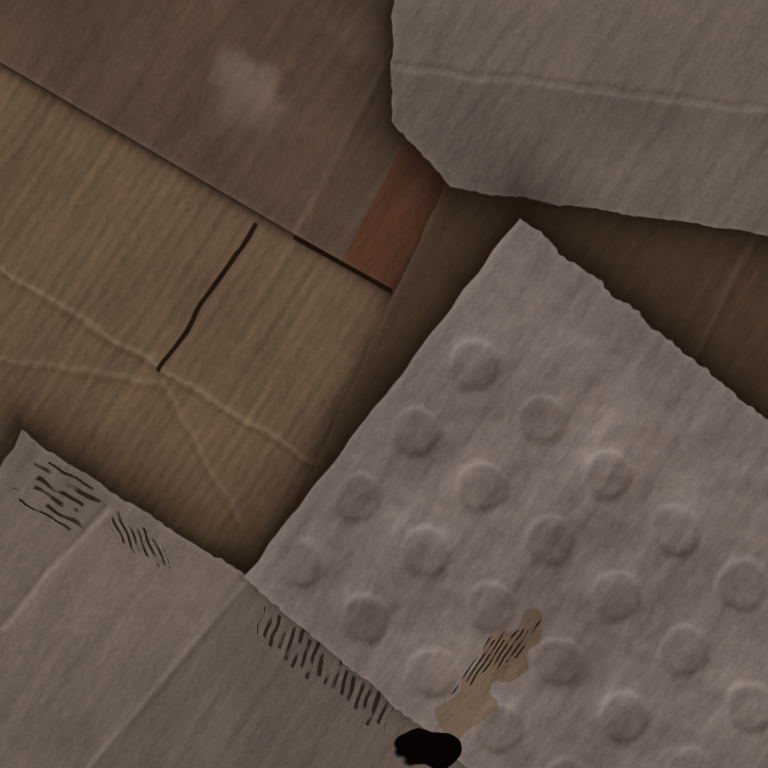
Reproduce this texture procedurally as a Shadertoy shader.

```glsl
// Overlapping worn cardboard: brown flats, grey box, torn liner, dimpled sheet.
// Sheets are intersected half-planes laid with contact shadows;
// gradient noise gives fibres, stains and ragged edges.
const vec3 BROWN = vec3(.285, .22, .167);
const vec3 WORN = vec3(.315, .25, .205);
const vec3 TAN = vec3(.385, .308, .238);
const vec3 RUST = vec3(.32, .205, .15);
const vec3 GREY = vec3(.405, .353, .319);
const vec3 PALE = vec3(.435, .385, .36);
const vec3 SHADOW = vec3(.075, .045, .022);
const float EDGE = .0016;
const float RADIUS = .031;
const float FLUTE_GAP = .0125;
const vec2 ORIGIN = vec2(.618, .525);
const mat2 LATTICE = mat2(.0872, -.0716, -.0768, -.086);
const vec2 GRAIN = vec2(.55, .835);
const vec2 SLOPE = vec2(.863, -.505);
const vec2 LIGHT = vec2(-.35, .94);

vec2 hash2(vec2 p) {
  vec3 q = fract(p.xyx * vec3(.1031, .103, .0973));
  q += dot(q, q.yzx + 33.33);
  return fract((q.xx + q.yz) * q.zy);
}
float noise(vec2 p) {
  vec2 i = floor(p), f = p - i, u = f * f * (3. - 2. * f);
  float sum = 0.;
  for (int k = 0; k < 4; k++) {
    vec2 c = vec2(k & 1, k >> 1), w = mix(1. - u, u, c);
    sum += w.x * w.y * dot(hash2(i + c) * 2. - 1., f - c);
  }
  return 1.4 * sum;
}
float fbm(vec2 p) {
  float sum = 0., amp = .6;
  for (int i = 0; i < 4; i++) { sum += amp * noise(p); p = p * 2.03 + 17.; amp *= .5; }
  return sum;
}
float fill(float d) { return smoothstep(-EDGE, EDGE, d); }

// Signed distance to the line xy to zw, positive on its right
float side(vec2 p, vec4 l) {
  vec2 d = normalize(l.zw - l.xy);
  return dot(p - l.xy, vec2(d.y, -d.x));
}
float segment(vec2 p, vec4 l) {
  vec2 d = l.zw - l.xy, v = p - l.xy;
  return length(v - d * clamp(dot(v, d) / dot(d, d), 0., 1.));
}
// Fold, bright on its left and dark on its right
float crease(vec2 p, vec4 l) {
  float d = segment(p, l) / .006;
  return 2. * clamp(.2 - side(p, l) / .006, -1., 1.) * exp(-d * d);
}
vec3 paper(vec3 base, vec2 p) {
  vec2 q = vec2(dot(p, GRAIN), dot(p, vec2(-GRAIN.y, GRAIN.x)));
  float tone = .16 * fbm(p * 6.) + .1 * noise(q * vec2(7, 75));
  return base * (1. + tone + .07 * noise(q * vec2(60, 170)) + .05 * noise(p * 210.));
}
// Lays a sheet with inside distance d, shadowing what is below
vec3 lay(vec3 under, vec3 sheet, float d, float spread, float depth) {
  under = mix(under, SHADOW, depth * exp(min(d, 0.) / spread));
  return mix(under, sheet + .035 * exp(-d * d / 3e-5), fill(d));
}
// Row of torn flutes: broken dark dashes
float flutes(vec2 p, vec2 centre, vec2 along, vec2 across, vec2 size) {
  vec2 q = inverse(mat2(along, across)) * (p - centre) + .004 * noise(p * 45.);
  float x = q.x / FLUTE_GAP, reach = size.y * (.5 + .5 * hash2(vec2(floor(x), 7)).x);
  float dash = 1. - smoothstep(.1, .3, abs(fract(x) - .5));
  dash *= fill(reach - abs(q.y)) * step(abs(q.x), size.x);
  return .7 * dash * smoothstep(-.35, .1, noise(p * 50.));
}

vec3 brownFlats(vec2 p, vec2 r) {
  vec3 col = paper(TAN, p);
  col *= 1. + .035 * sin(dot(p, vec2(GRAIN.y, -GRAIN.x)) * 420. + 2. * noise(p * 12.));
  col += .05 * crease(r, vec4(0, .648, .41, .395)) + .035 * crease(r, vec4(0, .53, .2, .5));
  col += .03 * crease(r, vec4(.21, .5, .31, .32));
  // Worn flat with pale scuffs and a rust patch
  vec2 scuff = (p - vec2(.33, .93)) / vec2(.13, .1);
  vec3 worn = paper(WORN, p) + .12 * exp(-dot(scuff, scuff)) * smoothstep(-.1, .5, fbm(p * 11.));
  worn = mix(worn, paper(RUST, p), fill(side(p, vec4(.456, .681, .521, .805))));
  worn += .03 * crease(r, vec4(.39, .7, .51, .93));
  col = lay(col, worn, side(p, vec4(.508, .622, 0, .919)), .007, .8);
  // Dark slits
  float slit = min(segment(r, vec4(.332, .707, .208, .518)), segment(p, vec4(.385, .69, .508, .622)));
  col = mix(col, SHADOW, .85 * fill(.003 - slit));
  // Strip under the dimpled sheet
  vec3 strip = paper(BROWN, p) + .03 * crease(r, vec4(.9, .52, 1, .72));
  return lay(col, strip, side(r, vec4(.41, .395, .58, .76)), .012, .4);
}

vec3 tornLiner(vec2 p, vec2 r) {
  vec4 fold = vec4(.319, .238, .117, 0);
  vec3 col = paper(GREY, p) * mix(.91, 1., fill(side(p, fold)));
  col += .03 * crease(p, fold.zwxy) + .05 * crease(r, vec4(.137, .336, 0, .185));
  float marks = flutes(p, vec2(.18, .297), SLOPE, LIGHT, vec2(.042, .03));
  marks += flutes(p, vec2(.423, .13), vec2(.8, -.6), vec2(.3, .95), vec2(.105, .027));
  marks += flutes(p, vec2(.075, .355), GRAIN, SLOPE, vec2(.032, .055));
  return mix(col, SHADOW, min(marks, 1.));
}

vec3 dimpledSheet(vec2 p, vec2 r, float d) {
  float relief = fbm(p * 9.) - fbm((p + LIGHT * .014) * 9.);
  vec3 col = paper(PALE, p) + .16 * relief * smoothstep(0., .08, d);
  // Round dimples on a skewed lattice
  vec2 cell = round(inverse(LATTICE) * (p - ORIGIN));
  vec2 v = r - ORIGIN - LATTICE * cell;
  float dist = length(v), rim = (dist - RADIUS) / .0055, lit = dot(v, LIGHT) / max(dist, .001);
  float dimple = lit * (.065 * exp(-rim * rim) + .025 * exp(-abs(rim) / 3.));
  dimple -= .025 * (1. - smoothstep(-1., .5, rim));
  col += dimple * step(-.5, min(cell.x, cell.y)) * smoothstep(.02, .04, d);
  // Torn patch that bares the flutes
  float tear = .024 + .025 * noise(p * 35.) - segment(p, vec4(.685, .18, .595, .065));
  col = mix(col, paper(TAN, p), .75 * fill(tear));
  return mix(col, SHADOW, flutes(p, vec2(.65, .15), vec2(.85, .4), GRAIN, vec2(.05, .045)));
}

void mainImage(out vec4 fragColor, in vec2 fragCoord) {
  vec2 p = fragCoord / iResolution.xy;
  vec2 r = p + .005 * vec2(noise(p * 24.), noise(p * 24. + 31.)) + .002 * noise(p * 95.);
  vec4 fold = vec4(1, .857, .514, .915);
  vec3 boxTop = paper(GREY, p) * mix(.91, 1., fill(side(r, fold))) + .05 * crease(r, fold);
  float box = min(side(r, vec4(.51, .844, .512, 1)), side(r, vec4(.586, .755, .51, .844)));
  box = min(box, side(r, vec4(1, .694, .586, .755)));
  vec3 col = lay(brownFlats(p, r), boxTop, box, .03, .7);
  float liner = min(side(r, vec4(.026, .4375, .319, .251)), side(r, vec4(0, .39, .026, .4375)));
  col = lay(col, tornLiner(p, r), liner, .03, .75);
  float sheet = min(side(r, vec4(.319, .251, .677, .716)), side(r, vec4(.677, .716, 1, .453)));
  sheet = min(sheet, side(r, vec4(.612, 0, .319, .245)));
  float drop = fill(-liner);
  col = lay(col, dimpledSheet(p, r, sheet), sheet, mix(.006, .03, drop), mix(.25, .75, drop));
  // Hole at the lower edge
  float hole = length((r - vec2(.56, .025)) * vec2(.8, 1.2)) - .034 + .012 * noise(p * 30.);
  fragColor = vec4(mix(col, SHADOW * .3, fill(-hole)), 1);
}
```
